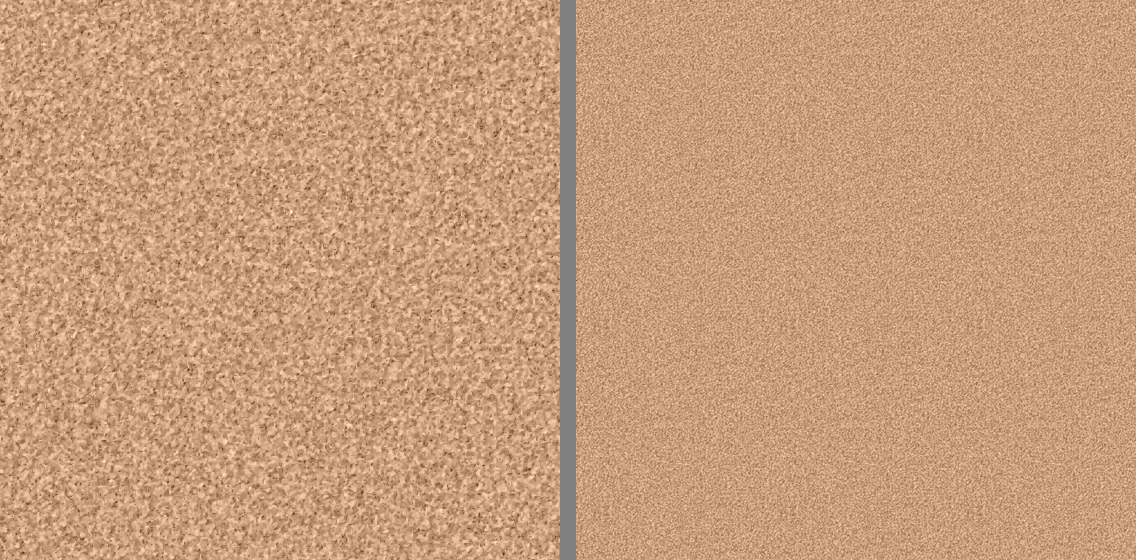
Left: one tile. Right: repeated 3 by 3.
Write a WebGL 2 fragment shader that draws this texture.

```glsl
#version 300 es
precision highp float;
// Pressed cork: small, randomly turned granules from a soft cellular pattern,
// with dark crevices between some of them, fine mottling, and scattered
// dark specks and pale flecks. Every lattice wraps, so the sheet tiles.

#define BASE_COLOR vec3(0.809, 0.643, 0.512)
#define GRAINS 140.0          // granules across the sheet, an even number
#define GRAIN_CONTRAST 0.25
#define GRAIN_SHARPNESS 7.5
#define GRAIN_TILT 0.85       // mean direction in radians
#define CREVICE_DEPTH 0.14
#define MOTTLE_CONTRAST 0.17
#define CLOUD_CONTRAST 0.01
#define SPECKS 150.0          // lattice of dark specks
#define SPECK_DEPTH 0.25
#define FLECKS 52.0           // lattice of pale flecks
#define FLECK_LIGHT 0.17

uniform vec2 u_resolution;
out vec4 fragColor;

// Three random values per lattice point and seed (PCG style mixing).
vec3 hash3(vec2 cell, float seed) {
    uvec3 v = uvec3(ivec3(cell, seed)) * 1664525u + 1013904223u;
    v.x += v.y * v.z; v.y += v.z * v.x; v.z += v.x * v.y;
    v ^= v >> 16u;
    v.x += v.y * v.z; v.y += v.z * v.x; v.z += v.x * v.y;
    return vec3(v >> 8u) / 16777216.0;
}

// Value noise that wraps after a whole number of cells.
float noise(vec2 uv, float period, float seed) {
    vec2 p = uv * period;
    vec2 cell = floor(p);
    vec2 f = p - cell;
    f = f * f * (3.0 - 2.0 * f);
    float a = hash3(mod(cell, period), seed).x;
    float b = hash3(mod(cell + vec2(1, 0), period), seed).x;
    float c = hash3(mod(cell + vec2(0, 1), period), seed).x;
    float d = hash3(mod(cell + vec2(1, 1), period), seed).x;
    return mix(mix(a, b, f.x), mix(c, d, f.x), f.y);
}

vec2 rotate(vec2 p, float angle) {
    float c = cos(angle), s = sin(angle);
    return vec2(c * p.x + s * p.y, c * p.y - s * p.x);
}

// Random tone; each 2 by 2 block holds all four quarters of the range,
// shuffled among rows, columns and diagonals, which keeps broad patches even.
float grainTone(vec2 id) {
    vec3 h = hash3(floor(id / 2.0), 12.0);
    int x = int(mod(id.x, 2.0)), y = int(mod(id.y, 2.0));
    int high = h.y < 0.33 ? x : h.y < 0.66 ? y : x ^ y;
    int low = h.y < 0.33 ? y : x;
    int rank = (low + 2 * high) ^ int(4.0 * h.x);
    return (float(rank) + hash3(id, 4.0).x) / 4.0;
}

// x: blended granule tone, y: distance from the nearest granule border.
vec2 granules(vec2 uv) {
    vec2 warp = vec2(noise(uv, 180.0, 1.0), noise(uv, 180.0, 2.0)) - 0.5;
    vec2 p = uv * GRAINS + 0.9 * warp;
    vec2 cell = floor(p);
    float nearest = 9.0, second = 9.0, toneSum = 0.0, weightSum = 0.0;
    for (int j = -2; j <= 2; j++) {
        for (int i = -2; i <= 2; i++) {
            vec2 corner = cell + vec2(i, j);
            vec2 id = mod(corner, GRAINS);
            vec3 h = hash3(id, 3.0);
            vec2 offset = p - corner - 0.5 - 0.9 * (h.xy - 0.5);
            offset = rotate(offset, GRAIN_TILT + 2.0 * (h.z - 0.5));
            float dist = length(offset * vec2(0.75, 1.3));
            float weight = exp(-GRAIN_SHARPNESS * dist);
            toneSum += weight * grainTone(id);
            weightSum += weight;
            second = min(second, max(nearest, dist));
            nearest = min(nearest, dist);
        }
    }
    return vec2(toneSum / weightSum, second - nearest);
}

// Coverage of sparse soft ellipses, one candidate per lattice cell.
float scatter(vec2 uv, float count, float density, vec2 radii, float seed) {
    vec2 p = uv * count;
    vec2 cell = floor(p);
    float cover = 0.0;
    for (int j = -1; j <= 1; j++) {
        for (int i = -1; i <= 1; i++) {
            vec2 corner = cell + vec2(i, j);
            vec2 id = mod(corner, count);
            vec3 place = hash3(id, seed);
            vec3 look = hash3(id, seed + 1.0);
            vec2 offset = rotate(p - corner - place.xy, GRAIN_TILT + 2.0 * (place.z - 0.5));
            float dist = length(offset / (radii * mix(0.65, 1.25, look.y)));
            float spot = (1.0 - smoothstep(0.3, 1.4, dist)) * mix(0.5, 1.0, look.z);
            cover = max(cover, spot * step(look.x, density));
        }
    }
    return cover;
}

void main() {
    vec2 uv = gl_FragCoord.xy / u_resolution;
    vec2 grain = granules(uv);

    // Granule body, mottling and slow drift of tone
    float tone = GRAIN_CONTRAST * (grain.x - 0.5);
    tone += MOTTLE_CONTRAST * (noise(uv, 250.0, 5.0) - 0.5);
    tone += CLOUD_CONTRAST * (noise(uv, 48.0, 6.0) + 0.5 * noise(uv, 9.0, 7.0) - 0.75);

    // Broken crevices, then specks and flecks
    float gap = 1.0 - smoothstep(0.0, 0.5, grain.y);
    float broken = smoothstep(0.5, 0.85, noise(uv, 170.0, 8.0));
    tone -= CREVICE_DEPTH * gap * broken;
    tone -= SPECK_DEPTH * scatter(uv, SPECKS, 0.2, vec2(0.46, 0.25), 9.0);
    tone += FLECK_LIGHT * scatter(uv, FLECKS, 0.1, vec2(0.3, 0.12), 13.0);

    fragColor = vec4(clamp(BASE_COLOR + tone, 0.0, 1.0), 1.0);
}
```
